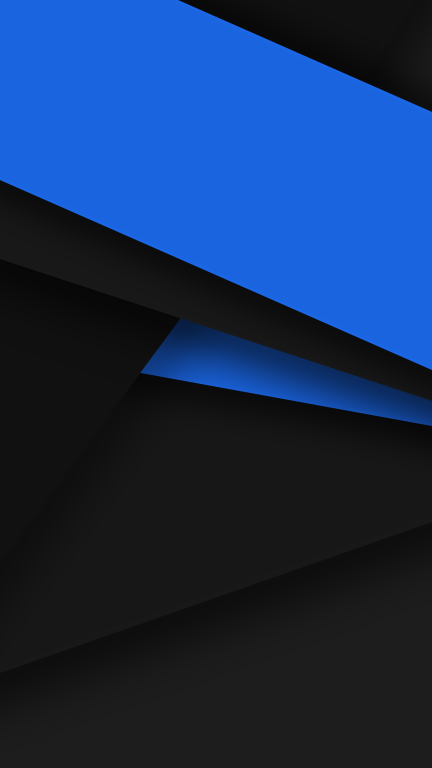
Give the GLSL for this background, as a WebGL 2 fragment shader.

```glsl
#version 300 es
precision highp float;
// Layered paper background: dark and blue sheets with straight edges.
// Each sheet is a signed distance to a line, painted from back to front,
// and each one drops a soft Gaussian shadow on the sheets below it.

uniform vec2 u_resolution;
out vec4 fragColor;

// Sheet colours
const vec3 BLUE       = vec3(0.102, 0.392, 0.875);
const vec3 BASE_GREY  = vec3(0.114);
const vec3 MID_GREY   = vec3(0.092);
const vec3 STRIP_GREY = vec3(0.094);
const vec3 SIDE_GREY  = vec3(0.066, 0.065, 0.065);
const vec3 TAB_GREY   = vec3(0.068, 0.067, 0.067);

// Edges as (start, end) in canvas heights; the inside lies left of travel
const vec4 LOWER_EDGE  = vec4(0.0, 0.1237, 0.5625, 0.3203);
const vec4 WEDGE_EDGE  = vec4(0.1836, 0.5143, 0.5625, 0.4453);
const vec4 SIDE_EDGE   = vec4(0.0, 0.2669, 0.2344, 0.5846);
const vec4 STRIP_EDGE  = vec4(0.0, 0.6628, 0.5625, 0.4779);
const vec4 CORNER_EDGE = vec4(0.4753, 0.9023, 0.5404, 1.0);
const vec4 BAND_BOTTOM = vec4(0.0, 0.7656, 0.5625, 0.5182);
const vec4 BAND_TOP    = vec4(0.2318, 1.0, 0.5625, 0.8542);

// Shadows as (strength, reach)
const vec2 LOWER_SHADOW = vec2(0.52, 0.055);
const vec2 WEDGE_SHADOW = vec2(0.50, 0.036);
const vec2 SIDE_SHADOW  = vec2(0.36, 0.050);
const vec2 STRIP_SHADOW = vec2(0.55, 0.048);
const vec2 TAB_SHADOW   = vec2(0.45, 0.050);
const vec2 BAND_SHADOW  = vec2(0.50, 0.034);
const vec2 NO_SHADOW    = vec2(0.0, 1.0);

// Thin bright rim along the inside of each sheet edge
const float RIM_GAIN  = 0.07;
const float RIM_WIDTH = 0.002;

// Signed distance to a line, positive on its left side
float edgeDistance(vec2 p, vec4 line) {
    vec2 dir = normalize(line.zw - line.xy);
    return dot(p - line.xy, vec2(-dir.y, dir.x));
}

// Shade what lies below, then cover it with the sheet
vec3 addSheet(vec3 below, float d, vec3 fill, vec2 shadow) {
    float reach = min(d, 0.0) / shadow.y;
    vec3 shaded = below * (1.0 - shadow.x * exp(-reach * reach));
    float rim = exp(-max(d, 0.0) / RIM_WIDTH);
    float soft = 0.7 / u_resolution.y;
    return mix(shaded, fill * (1.0 + RIM_GAIN * rim), smoothstep(-soft, soft, d));
}

void main() {
    // Keep the composition spanning the full width at any aspect
    vec2 p = gl_FragCoord.xy / u_resolution * vec2(0.5625, 1.0);

    // Lower sheets and the blue wedge
    vec3 col = BASE_GREY;
    col = addSheet(col, edgeDistance(p, LOWER_EDGE), MID_GREY, LOWER_SHADOW);
    col = addSheet(col, edgeDistance(p, WEDGE_EDGE), BLUE, WEDGE_SHADOW);
    col = addSheet(col, edgeDistance(p, SIDE_EDGE), SIDE_GREY, SIDE_SHADOW);
    col = addSheet(col, edgeDistance(p, STRIP_EDGE), STRIP_GREY, STRIP_SHADOW);

    // Top corner: a lighter sheet under a darker tab
    float aboveBand = edgeDistance(p, BAND_TOP);
    float tab = min(aboveBand, edgeDistance(p, CORNER_EDGE));
    col = addSheet(col, aboveBand, BASE_GREY, NO_SHADOW);
    col = addSheet(col, tab, TAB_GREY, TAB_SHADOW);

    // Wide blue band on top of everything
    float band = min(edgeDistance(p, BAND_BOTTOM), -aboveBand);
    col = addSheet(col, band, BLUE, BAND_SHADOW);

    fragColor = vec4(col, 1.0);
}
```
